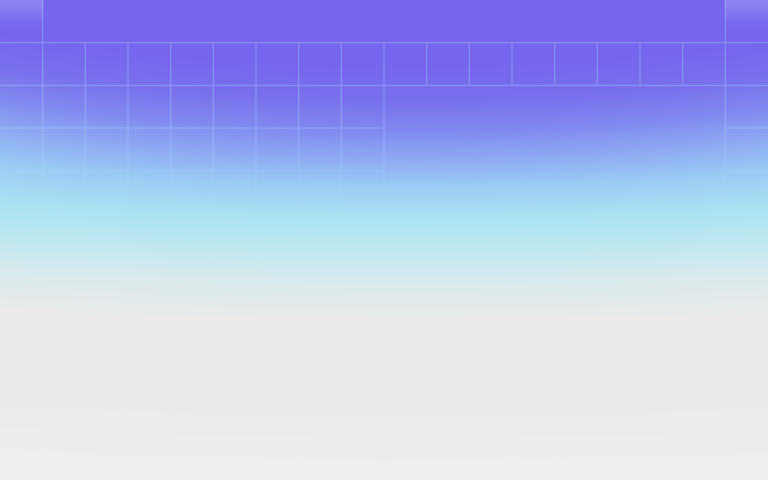
Write a Shadertoy shader that draws this background.

```glsl
// Violet sky fading through cyan into warm grey, bowed down in the middle,
// under a thin grid of 18 columns. The sky is a chain of linear mixes over a
// bent depth; the grid is box-filtered lines masked by cell position.

float ramp(float from, float to, float x) {
    return clamp((x - from) / (to - from), 0.0, 1.0);
}

// Share of a pixel covered by the nearest whole-number grid line.
float lineCover(float coord, float pixel) {
    float dist = abs(coord - floor(coord + 0.5));
    float halfWidth = 0.0118;
    float overlap = min(dist + 0.5 * pixel, halfWidth) - max(dist - 0.5 * pixel, -halfWidth);
    return max(overlap, 0.0) / pixel;
}

vec3 skyColor(float depth) {
    vec3 color = vec3(0.46, 0.40, 0.93);
    color = mix(color, vec3(0.475, 0.44, 0.93), ramp(0.14, 0.21, depth));
    color = mix(color, vec3(0.50, 0.53, 0.94), ramp(0.21, 0.27, depth));
    color = mix(color, vec3(0.55, 0.65, 0.95), ramp(0.27, 0.325, depth));
    color = mix(color, vec3(0.61, 0.80, 0.96), ramp(0.325, 0.39, depth));
    color = mix(color, vec3(0.67, 0.89, 0.95), ramp(0.39, 0.455, depth));
    color = mix(color, vec3(0.75, 0.91, 0.945), ramp(0.455, 0.52, depth));
    color = mix(color, vec3(0.86, 0.917, 0.927), ramp(0.52, 0.595, depth));
    color = mix(color, vec3(0.928, 0.922, 0.918), ramp(0.595, 0.68, depth));
    return mix(color, vec3(0.943, 0.935, 0.93), ramp(0.85, 1.0, depth));
}

void mainImage(out vec4 fragColor, in vec2 fragCoord) {
    vec2 uv = fragCoord / iResolution.xy;
    float depth = 1.0 - uv.y;
    vec2 gridSize = vec2(18.0, 11.25);
    vec2 cell = vec2(uv.x, depth) * gridSize;
    vec2 pixel = gridSize / iResolution.xy;

    // Sky: the sides run ahead of the middle, most strongly near the top
    float side = (uv.x - 0.54) / 0.54;
    float bend = mix(0.068, 0.022, smoothstep(0.2, 0.5, depth));
    vec3 color = skyColor(depth + bend * side * side);

    // Pale glow in the two upper corner cells
    float corner = step(8.0, abs(cell.x - 9.0));
    color = mix(color, vec3(0.60, 0.58, 0.96), 0.6 * corner * (1.0 - smoothstep(0.0, 0.7, cell.y)));

    // Grid: full rows on top, then only the left half and the right margin
    float column = floor(cell.x + 0.5);
    float row = floor(cell.y + 0.5);
    float leftHalf = step(cell.x, 9.01);
    float rightMargin = step(16.99, cell.x);
    float outerColumn = step(7.5, abs(column - 9.0));
    float fade = 1.0 - smoothstep(3.2, 5.6, cell.y);

    float rowMask = max(step(row, 2.5), max(leftHalf, rightMargin));
    rowMask *= step(0.5, row) * fade;
    float columnMask = max(step(cell.y, 2.0), max(step(column, 9.5), step(16.5, column)));
    columnMask *= max(step(1.0, cell.y), outerColumn) * fade;
    columnMask *= step(0.5, column) * step(column, 17.5);

    float grid = max(lineCover(cell.y, pixel.y) * rowMask,
                     lineCover(cell.x, pixel.x) * columnMask);
    color = mix(color, vec3(0.68, 0.88, 0.97), 0.42 * grid);

    // Ghost columns low down, clearer at every third line
    float third = 1.0 - step(0.5, mod(column, 3.0));
    float ghostStart = mix(9.0, 6.5, step(column, 9.5));
    float ghost = smoothstep(ghostStart, ghostStart + 1.5, cell.y) * mix(0.12, 0.35, third);
    color = mix(color, vec3(0.89, 0.94, 0.925), ghost * lineCover(cell.x, pixel.x));

    fragColor = vec4(color, 1.0);
}
```
